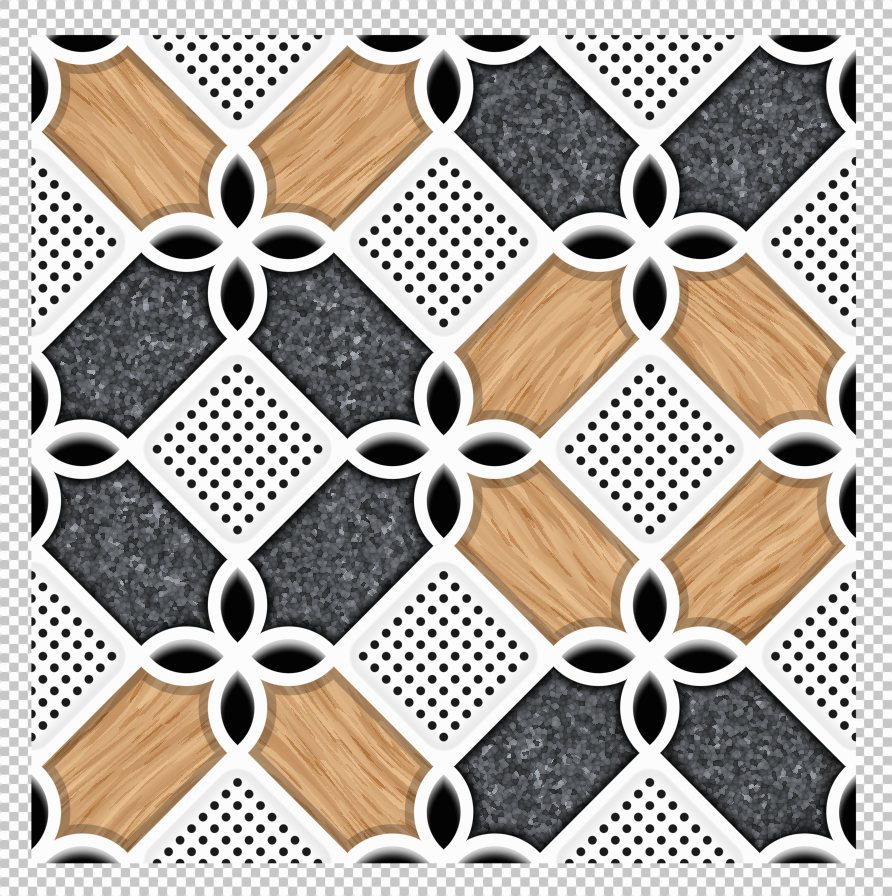
Write a Shadertoy shader that draws this pattern.

```glsl
// Floor tile of four by four cells: four-petal flowers and dotted diamonds on
// alternating lattice points, with wood or granite panels filling the gaps.
// Petals are lenses of two circles; materials use cellular noise and sines.

#define CELL 0.2311          // lattice step, in canvas widths
#define TILE_ORIGIN vec2(0.0352, 0.0365)
#define CHECKS 96.0          // backdrop checks across the canvas
#define PETAL_OFFSET 0.248   // flower centre to petal centre
#define LENS_SHIFT 0.158     // circle centre off the petal axis
#define LENS_RADIUS 0.240
#define RIM 0.062            // white border round a petal
#define DIAMOND 0.583        // half diagonal of a white diamond
#define INSET 0.49           // half diagonal of its raised face
#define DOT_PITCH 0.1115     // dot spacing along the diagonals
#define DOT_RADIUS 0.021
#define BEVEL 0.045          // darker border on wood

const float PI = 3.14159;

vec2 hash2(vec2 p) {
    vec3 h = fract(p.xyx * vec3(0.1031, 0.1030, 0.0973));
    h += dot(h, h.yzx + 33.33);
    return fract((h.xx + h.yz) * h.zy);
}

// x: distance to the nearest feature point, y: random value of that point
vec2 cellular(vec2 p) {
    vec2 base = floor(p), best = vec2(9.0, 0.0);
    for (int y = -1; y <= 1; y++)
    for (int x = -1; x <= 1; x++) {
        vec2 cell = base + vec2(x, y);
        vec2 h = hash2(cell);
        float d = length(cell + h - p);
        if (d < best.x) best = vec2(d, hash2(cell + 57.0).x);
    }
    return best;
}

// Offset from the nearest lattice point whose indices sum to an even number
vec2 latticeOffset(vec2 p) {
    vec2 n = round(vec2(p.x + p.y, p.x - p.y) * 0.5);
    return p - vec2(n.x + n.y, n.x - n.y);
}

float lens(vec2 p, bool upright) {
    if (upright) p = p.yx;
    return length(vec2(p.x, abs(p.y) + LENS_SHIFT)) - LENS_RADIUS;
}

float roundedBox(vec2 p, float halfSide, float r) {
    vec2 d = abs(p) - halfSide + r;
    return length(max(d, 0.0)) + min(max(d.x, d.y), 0.0) - r;
}

vec3 wood(vec2 p, vec2 cell, float edge, float aa) {
    // Grain runs along the panel, from flower to flower
    float side = mod(cell.x + cell.y, 2.0) < 0.5 ? 1.0 : -1.0;
    vec2 g = vec2(p.x + side * p.y, p.y - side * p.x) * 0.7071;
    g += hash2(cell + 3.0) * 9.0;
    g.y += 0.035 * sin(g.x * 4.0 + 2.0 * sin(g.y * 5.0));
    float bands = sin(g.y * 38.0 + 2.0 * sin(g.y * 17.0 + g.x));
    float fibre = cellular(g * vec2(4.0, 60.0)).y - 0.5;
    float pore = smoothstep(0.8, 1.0, cellular(g * vec2(7.0, 85.0) + 20.0).y);
    vec3 col = vec3(0.83, 0.65, 0.46);
    col += vec3(0.8, 1.0, 1.05) * (0.035 * bands + 0.13 * fibre);
    col -= vec3(0.09, 0.13, 0.15) * pore;
    return col * mix(0.77, 1.0, smoothstep(BEVEL - aa, BEVEL + aa, edge));
}

vec3 granite(vec2 p, float edge) {
    vec2 grain = cellular(p * 42.0);
    float fleck = cellular(p * 27.0 + 11.0).y;
    float v = 0.19 + 0.25 * grain.y - 0.12 * (grain.x - 0.4);
    v += 0.25 * smoothstep(0.8, 1.0, fleck) * grain.y;
    return vec3(0.96, 1.0, 1.04) * v * smoothstep(-0.02, 0.065, edge);
}

void mainImage(out vec4 fragColor, in vec2 fragCoord) {
    vec2 uv = fragCoord / iResolution.xy;
    vec2 p = (uv - TILE_ORIGIN) / CELL;
    float aa = 0.75 / (CELL * min(iResolution.x, iResolution.y));

    // Nearest petal and diamond
    vec2 f = latticeOffset(p);
    bool upright = abs(f.y) > abs(f.x);
    vec2 axis = upright ? vec2(0.0, sign(f.y)) : vec2(sign(f.x), 0.0);
    vec2 q = f - axis * PETAL_OFFSET;
    float petal = lens(q, upright);
    vec2 d = latticeOffset(p - vec2(1.0, 0.0));
    vec2 diag = vec2(d.x + d.y, d.x - d.y);
    float edge = min(petal - RIM, (abs(d.x) + abs(d.y) - DIAMOND) * 0.7071);

    // White diamond with a softly shaded face and eight by eight dots
    vec3 col = vec3(0.99);
    float face = roundedBox(diag, INSET, 0.15);
    col -= 0.07 * smoothstep(-0.11, 0.0, face) * (1.0 - smoothstep(0.0, 0.025, face));
    vec2 dotPos = (fract(diag / DOT_PITCH) - 0.5) * DOT_PITCH * 0.7071;
    float dots = 1.0 - smoothstep(-aa, aa, length(dotPos) - DOT_RADIUS);
    dots *= step(max(abs(diag.x), abs(diag.y)), 4.0 * DOT_PITCH);
    col = mix(col, vec3(0.10), dots);

    // Panels: the outer and inner rows swap materials between the halves
    vec2 cell = floor(p);
    bool innerRow = abs(cell.y - 1.5) < 1.0;
    bool dark = (cell.x > 1.5) != innerRow;
    vec3 panel = dark ? granite(p, edge) : wood(p, cell, edge, aa);
    col = mix(col, panel, smoothstep(-aa, aa, edge));

    // Black petals, lit along their upper rim
    float glow = smoothstep(-0.025, 0.045, lens(q + vec2(0.0, 0.045), upright));
    col = mix(col, vec3(0.01 + 0.82 * glow), 1.0 - smoothstep(-aa, aa, petal));

    // Checked backdrop around the tile
    vec2 wave = sin(PI * CHECKS * uv);
    float soft = 1.5 * CHECKS / iResolution.y;
    float check = smoothstep(-soft, soft, wave.x * wave.y);
    vec3 backdrop = mix(vec3(0.78), vec3(0.99), check);
    vec2 outside = abs(p - 2.0) - 2.0;
    col = mix(col, backdrop, smoothstep(-aa, aa, max(outside.x, outside.y)));

    fragColor = vec4(clamp(col, 0.0, 1.0), 1.0);
}
```
